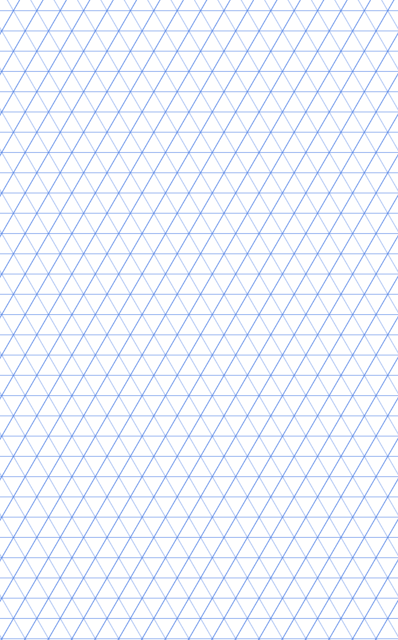
Reproduce this pattern procedurally as a Shadertoy shader.

```glsl
const float ROWS = 31.59;                  // triangle rows per canvas height
const vec2 ANCHOR = vec2(0.0393, 0.0020);  // one grid vertex, in canvas heights
const float LINE_WIDTH = 0.00176;          // in canvas heights
const vec3 PAPER = vec3(1.0);
const vec3 INK = vec3(0.25, 0.46, 0.89);
const float RISING_OPACITY = 0.64;
const float LEVEL_OPACITY = 0.44;
const float FALLING_OPACITY = 0.35;

// Unit normals of the three line families
const vec2 RISING_NORMAL = vec2(0.8660254, -0.5);
const vec2 LEVEL_NORMAL = vec2(0.0, 1.0);
const vec2 FALLING_NORMAL = vec2(0.8660254, 0.5);

// Share of a pixel covered by the nearest of a set of parallel lines
float lineCoverage(vec2 p, vec2 normal, float pixel) {
    float spacing = 1.0 / ROWS;
    float offset = dot(p, normal) / spacing;
    float dist = abs(fract(offset + 0.5) - 0.5) * spacing;
    float overlap = 0.5 * (LINE_WIDTH + pixel) - dist;
    return clamp(overlap, 0.0, min(LINE_WIDTH, pixel)) / pixel;
}

vec3 drawLines(vec3 base, vec2 p, vec2 normal, float opacity, float pixel) {
    return mix(base, INK, opacity * lineCoverage(p, normal, pixel));
}

void mainImage(out vec4 fragColor, in vec2 fragCoord) {
    float pixel = 1.0 / iResolution.y;
    vec2 p = fragCoord * pixel - ANCHOR;

    // Translucent layers darken where the lines cross
    vec3 color = PAPER;
    color = drawLines(color, p, FALLING_NORMAL, FALLING_OPACITY, pixel);
    color = drawLines(color, p, LEVEL_NORMAL, LEVEL_OPACITY, pixel);
    color = drawLines(color, p, RISING_NORMAL, RISING_OPACITY, pixel);

    fragColor = vec4(color, 1.0);
}
```
